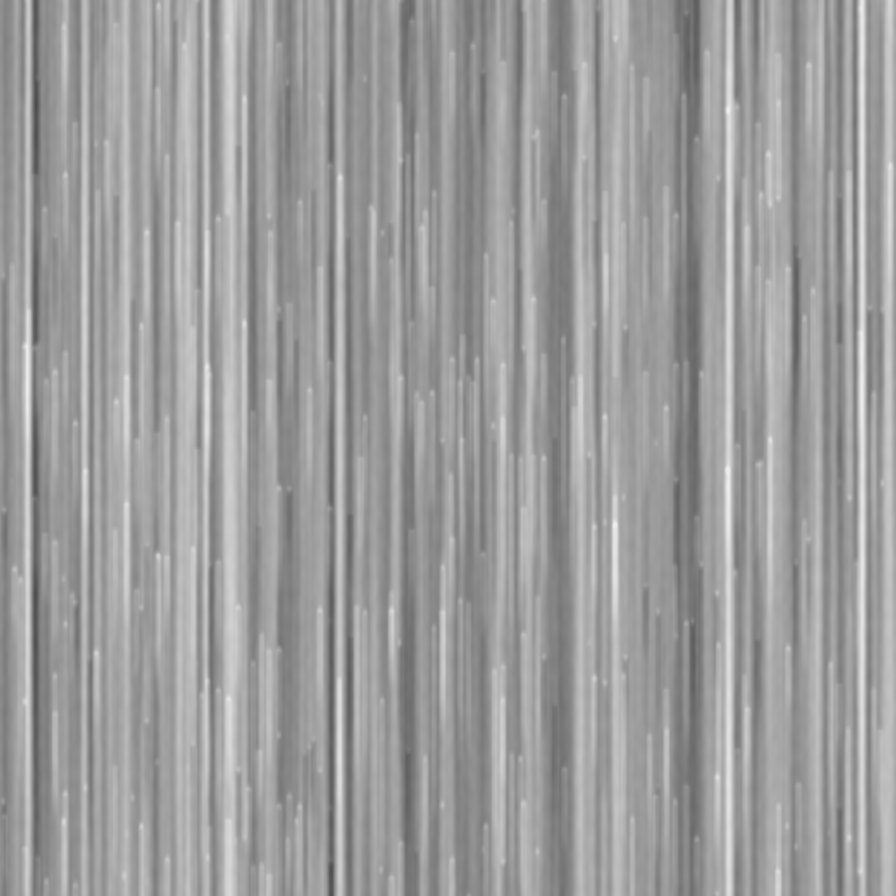
A WebGL 1 fragment shader for this texture:

```glsl
precision highp float;
uniform vec2 u_resolution;

#define BASE_TONE 0.608
#define BROAD_CONTRAST 0.09
#define STRIPE_CONTRAST 0.165
#define FINE_CONTRAST 0.14
#define DRIFT_CONTRAST 0.09
#define GRAIN_CONTRAST 0.025
#define STREAK_CONTRAST 0.075
#define SPECK_CONTRAST 0.11
#define RIDGE_CONTRAST 0.24
#define RIDGE_CELLS 22.0
#define RIDGE_WIDTH 0.0042

float hash(vec2 p) {
  vec3 q = fract(p.xyx * vec3(0.1031, 0.1030, 0.0973));
  q += dot(q, q.yzx + 33.33);
  return fract((q.x + q.y) * q.z);
}

vec2 gradientAt(vec2 cell) {
  float angle = 6.28318 * hash(cell + 17.0);
  return vec2(cos(angle), sin(angle));
}

float gradientNoise(vec2 p) {
  vec2 i = floor(p), f = fract(p);
  vec2 u = f * f * f * (f * (f * 6.0 - 15.0) + 10.0);
  vec2 e = vec2(1.0, 0.0);
  float low = mix(dot(gradientAt(i), f), dot(gradientAt(i + e.xy), f - e.xy), u.x);
  float high = mix(dot(gradientAt(i + e.yx), f - e.yx), dot(gradientAt(i + 1.0), f - 1.0), u.x);
  return mix(low, high, u.y);
}

float bell(float distance, float width) {
  float d = distance / width;
  return exp(-d * d);
}

// Stripes that run the full height, plus some that slowly come and go
float stripes(vec2 p) {
  float tone = BROAD_CONTRAST * gradientNoise(vec2(p.x * 14.0, 3.5));
  tone += STRIPE_CONTRAST * gradientNoise(vec2(p.x * 57.0, 8.5));
  tone += FINE_CONTRAST * gradientNoise(vec2(p.x * 118.0, 21.5));
  tone += DRIFT_CONTRAST * gradientNoise(vec2(p.x * 96.0, p.y * 2.3 + 40.0));
  tone += GRAIN_CONTRAST * gradientNoise(vec2(p.x * 130.0, p.y * 55.0));
  return tone;
}

// Sparse bright ridges, each with a dark groove on one side
float ridges(vec2 p) {
  float tone = 0.0;
  float cell = floor(p.x * RIDGE_CELLS);
  for (int k = -1; k <= 1; k++) {
    float id = cell + float(k);
    float strength = hash(vec2(id, 71.0));
    float present = step(0.5, strength);
    float center = (id + hash(vec2(id, 83.0))) / RIDGE_CELLS;
    float side = hash(vec2(id, 97.0)) < 0.5 ? -1.0 : 1.0;
    float d = p.x - center;
    float fade = 1.0 + 0.6 * gradientNoise(vec2(id + 0.5, p.y * 2.0 + 5.0));
    float groove = 0.75 * bell(d - side * 0.0085, RIDGE_WIDTH * 0.85);
    tone += present * strength * fade * (bell(d, RIDGE_WIDTH) - groove);
  }
  return tone * RIDGE_CONTRAST;
}

// Short streaks with an abrupt upper end, tipped by a small pale speck
float shortStreaks(vec2 p, float columns, float segments, float seed) {
  float x = p.x * columns + seed * 0.37;
  float column = floor(x);
  float y = p.y * segments + 9.0 * hash(vec2(column, seed));
  vec2 id = vec2(column, floor(y) + seed * 13.0);
  float along = fract(y);
  float chance = hash(id);
  float end = 0.45 + 0.45 * hash(id + 31.0);
  float across = fract(x) - 0.5;
  float sides = 1.0 - smoothstep(0.12, 0.5, abs(across));
  float body = smoothstep(0.0, 0.35, along) * (1.0 - smoothstep(end - 0.015, end + 0.015, along));
  float sign = hash(id + 57.0) < 0.35 ? -0.8 : 1.0;
  float streak = step(0.58, chance) * sign * body * sides;
  float speck = step(0.5, chance) * bell(across / columns, 0.0032)
    * bell((along - end) / segments, 0.0042) * sides;
  return STREAK_CONTRAST * streak + SPECK_CONTRAST * speck * hash(id + 5.0);
}

void main() {
  vec2 p = gl_FragCoord.xy / u_resolution;
  float tone = BASE_TONE + stripes(p) + ridges(p);
  tone += shortStreaks(p, 104.0, 3.5, 3.0);
  tone += shortStreaks(p, 88.0, 5.5, 11.0);
  gl_FragColor = vec4(vec3(clamp(tone, 0.2, 0.93)), 1.0);
}
```
